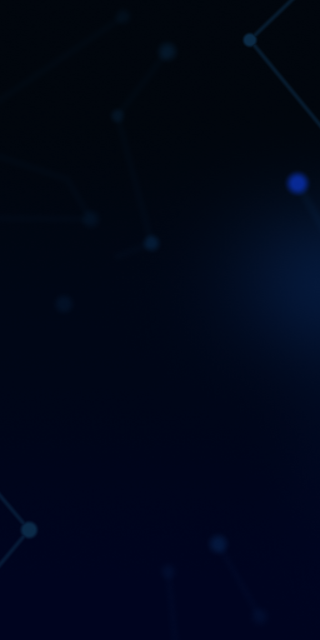
Give the GLSL for this background, as a Shadertoy shader.

```glsl
// A dark navy backdrop with a faint network of blurred nodes and thin links.
// A vertical gradient and a soft blue glow lie beneath nodes and links drawn
// from distance functions; space is 1 wide and 2 high, origin at lower left.

const vec3 TOP_NAVY = vec3(0.003, 0.022, 0.050);
const vec3 MID_NAVY = vec3(0.000, 0.024, 0.086);
const vec3 LOW_NAVY = vec3(0.000, 0.016, 0.122);
const vec3 GLOW_BLUE = vec3(0.016, 0.065, 0.135);
const vec3 DIM_TEAL = vec3(0.015, 0.075, 0.125);
const vec3 CLEAR_TEAL = vec3(0.050, 0.190, 0.310);
const vec3 VIVID_BLUE = vec3(0.030, 0.160, 0.580);

float hash(vec2 p) {
    return fract(sin(dot(p, vec2(127.1, 311.7))) * 43758.5453);
}

float segmentDistance(vec2 p, vec2 a, vec2 b) {
    vec2 ab = b - a;
    float t = clamp(dot(p - a, ab) / dot(ab, ab), 0.0, 1.0);
    return length(p - a - ab * t);
}

// Disc that fades from the inner to the outer radius
float node(vec2 p, vec2 center, float inner, float outer) {
    return 1.0 - smoothstep(inner, outer, length(p - center));
}

float link(vec2 p, vec2 a, vec2 b, float width) {
    return 1.0 - smoothstep(0.0, width, segmentDistance(p, a, b));
}

float glow(vec2 p, vec2 center, vec2 spread) {
    vec2 q = (p - center) / spread;
    return exp(-dot(q, q));
}

vec3 backdrop(vec2 p) {
    vec3 color = mix(LOW_NAVY, MID_NAVY, smoothstep(0.1, 1.0, p.y));
    color = mix(color, TOP_NAVY, smoothstep(0.9, 1.7, p.y));
    color += GLOW_BLUE * glow(p, vec2(1.02, 1.13), vec2(0.30, 0.25));
    color += GLOW_BLUE * 0.18 * glow(p, vec2(1.04, 0.75), vec2(0.16, 0.40));
    return color;
}

// Out-of-focus nodes: position, radius, strength
float distantNodes(vec2 p) {
    vec4 nodes[9] = vec4[9](
        vec4(0.523, 1.839, 0.042, 0.75), vec4(0.385, 1.948, 0.036, 0.30),
        vec4(0.367, 1.638, 0.031, 0.55), vec4(0.474, 1.240, 0.036, 0.90),
        vec4(0.284, 1.315, 0.040, 0.40), vec4(0.200, 1.050, 0.040, 0.50),
        vec4(0.682, 0.300, 0.042, 0.85), vec4(0.526, 0.214, 0.036, 0.28),
        vec4(0.812, 0.073, 0.040, 0.30));
    float light = 0.0;
    for (int i = 0; i < 9; i++) {
        vec4 n = nodes[i];
        light += n.w * node(p, n.xy, n.z * 0.2, n.z);
    }
    return light;
}

// Barely visible links, as start and end points
float distantLinks(vec2 p) {
    vec4 links[9] = vec4[9](
        vec4(0.000, 1.688, 0.385, 1.948), vec4(0.523, 1.839, 0.367, 1.638),
        vec4(0.367, 1.638, 0.474, 1.240), vec4(0.000, 1.510, 0.210, 1.440),
        vec4(0.210, 1.440, 0.284, 1.315), vec4(0.000, 1.318, 0.284, 1.315),
        vec4(0.474, 1.240, 0.370, 1.200), vec4(0.682, 0.300, 0.812, 0.073),
        vec4(0.526, 0.214, 0.547, 0.000));
    float light = 0.0;
    for (int i = 0; i < 9; i++) {
        light = max(light, link(p, links[i].xy, links[i].zw, 0.022));
    }
    return light;
}

// A sharp node at the bend of two links
float corner(vec2 p, vec2 center, vec2 a, vec2 b, float radius) {
    float lines = max(link(p, center, a, 0.012), link(p, center, b, 0.012));
    return max(0.48 * lines, 0.85 * node(p, center, radius * 0.5, radius));
}

void mainImage(out vec4 fragColor, in vec2 fragCoord) {
    vec2 p = fragCoord / iResolution.xy * vec2(1.0, 2.0);
    vec3 color = backdrop(p);

    // Distant network
    color += DIM_TEAL * (distantNodes(p) + 0.13 * distantLinks(p));

    // Foreground corners
    float upper = corner(p, vec2(0.781, 1.875), vec2(0.922, 2.010),
                         vec2(1.020, 1.585), 0.027);
    float lower = corner(p, vec2(0.091, 0.344), vec2(-0.010, 0.463),
                         vec2(-0.010, 0.224), 0.033);
    color = mix(color, CLEAR_TEAL, max(upper, lower));

    // Vivid node and its faint trailing link
    vec2 vividCenter = vec2(0.930, 1.427);
    color += DIM_TEAL * 0.25 * link(p, vividCenter, vec2(1.02, 1.27), 0.025);
    color = mix(color, VIVID_BLUE, node(p, vividCenter, 0.012, 0.046));

    // Fine grain against banding
    color += (hash(floor(p * 256.0)) - 0.5) * 0.003;
    fragColor = vec4(clamp(color, 0.0, 1.0), 1.0);
}
```
